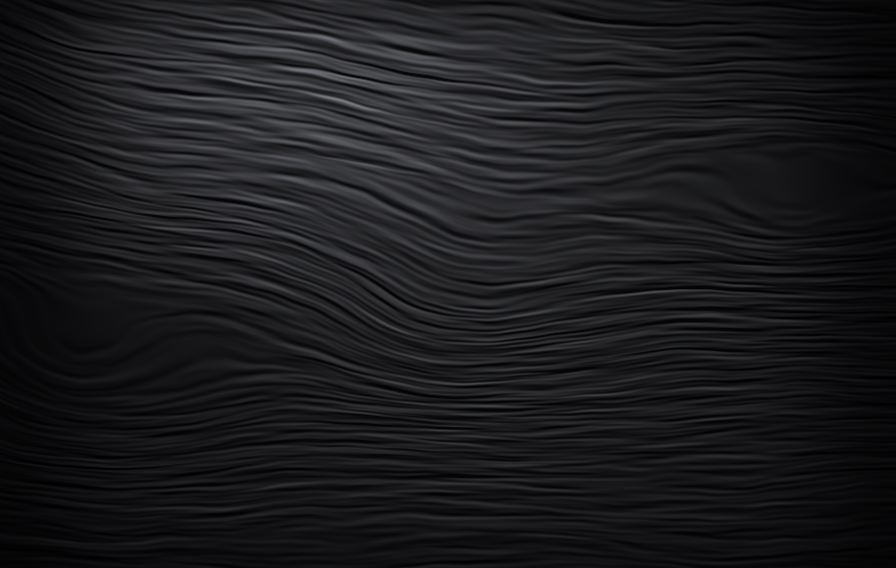
Give the GLSL for this texture, as a WebGL 2 fragment shader.

```glsl
#version 300 es
precision highp float;
// Dark charred wood: embossed flowing grain that bends around two smooth knots.

#define GRAIN_FREQ 36.0     // coarsest ridges per canvas height
#define GRAIN_STRETCH 10.5  // ridge length over ridge width
#define RELIEF_STEP 0.004   // distance used to measure the slope
#define RELIEF_GAIN 1.75
#define GROOVE_FREQ 30.0
#define GROOVE_DEPTH 0.35
#define WARP 0.045
#define AMBIENT 0.036
#define BROAD_LIGHT 0.084
#define TOP_LIGHT 0.135
#define TINT vec3(0.985, 0.995, 1.04)

uniform vec2 u_resolution;
out vec4 fragColor;

float hash(vec2 cell) {
    uvec2 q = uvec2(ivec2(cell)) * uvec2(1597u, 3812u) + 7919u;
    uint n = (q.x ^ (q.y << 7)) * 747796u + q.y;
    n = (n ^ (n >> 15)) * 277803u;
    n = (n ^ (n >> 13)) * 9277u;
    return float((n ^ (n >> 16)) & 65535u) / 65536.0;
}

float cornerSlope(vec2 cell, vec2 offset) {
    float angle = 6.28318 * hash(cell);
    return dot(vec2(cos(angle), sin(angle)), offset);
}

float gradientNoise(vec2 p) {
    vec2 i = floor(p), f = p - i;
    vec2 u = f * f * f * (f * (f * 6.0 - 15.0) + 10.0);
    vec2 e = vec2(1.0, 0.0);
    float low = mix(cornerSlope(i, f), cornerSlope(i + e.xy, f - e.xy), u.x);
    float high = mix(cornerSlope(i + e.yx, f - e.yx), cornerSlope(i + 1.0, f - 1.0), u.x);
    return mix(low, high, u.y);
}

float glow(vec2 p, vec2 center, vec2 radius) {
    vec2 d = (p - center) / radius;
    return exp(-dot(d, d));
}

// Level of the growth rings; its contours are the grain lines.
float grainLevel(vec2 p) {
    float level = p.y;
    // lines descend from the upper left and flatten to the right
    level += 0.25 * (1.0 - exp(-1.5 * p.x)) * smoothstep(0.05, 0.65, p.y);
    // sag beside the left knot
    level += 0.085 * glow(p, vec2(0.8, 0.43), vec2(0.23, 0.2));
    // knots push the lines apart
    vec2 leftKnot = vec2(0.22, 0.37), rightKnot = vec2(1.38, 0.66);
    level -= 0.98 * (p.y - leftKnot.y) * glow(p, leftKnot, vec2(0.32, 0.17));
    level -= 0.8 * (p.y - rightKnot.y) * glow(p, rightKnot, vec2(0.25, 0.11));
    // closed rings inside the knots
    level += 0.065 * glow(p, leftKnot + vec2(-0.1, 0.03), vec2(0.2, 0.11));
    level += 0.02 * glow(p, rightKnot, vec2(0.16, 0.07));
    // slow wander and small ripples
    level += WARP * gradientNoise(p * vec2(2.1, 2.8) + 4.3);
    level += 0.25 * WARP * gradientNoise(p * vec2(6.0, 9.0) + 17.0);
    level += 0.06 * WARP * gradientNoise(p * vec2(19.0, 24.0) + 53.0);
    return level;
}

float surfaceHeight(vec2 p) {
    float level = grainLevel(p);
    float height = 0.0, freq = GRAIN_FREQ, amp = 0.75;
    for (int i = 0; i < 3; i++) {
        vec2 q = vec2(p.x * freq / GRAIN_STRETCH, level * freq);
        height += amp * gradientNoise(q + 31.7 * float(i));
        freq *= 1.75;
        amp *= 0.76;
    }
    // long cracks along the zero lines of a coarser layer
    float crack = gradientNoise(vec2(p.x * 2.2, level * GROOVE_FREQ) + 91.0);
    return height - GROOVE_DEPTH * (1.0 - smoothstep(0.0, 0.18, abs(crack)));
}

void main() {
    vec2 p = gl_FragCoord.xy / u_resolution.y;
    vec2 uv = gl_FragCoord.xy / u_resolution;

    // relief lit from above
    vec2 up = RELIEF_STEP * vec2(0.2, 1.0);
    float relief = surfaceHeight(p - 0.5 * up) - surfaceHeight(p + 0.5 * up);
    relief = clamp(RELIEF_GAIN * relief, -0.85, 1.5);

    // soft lamp near the top left, dim borders
    float light = AMBIENT;
    light += BROAD_LIGHT * glow(p, vec2(0.83, 0.55), vec2(0.75, 0.62));
    light += TOP_LIGHT * glow(p, vec2(0.53, 0.87), vec2(0.5, 0.3));
    vec2 border = smoothstep(vec2(0.0), vec2(0.16, 0.1), min(uv, 1.0 - uv));
    light *= mix(0.5, 1.0, border.x) * mix(0.8, 1.0, border.y);
    light *= 1.0 - 0.2 * glow(p, vec2(0.26, 0.37), vec2(0.22, 0.13));

    float tone = light * (1.0 + relief);
    fragColor = vec4(tone * TINT + vec3(0.0, 0.0, 0.004), 1.0);
}
```
